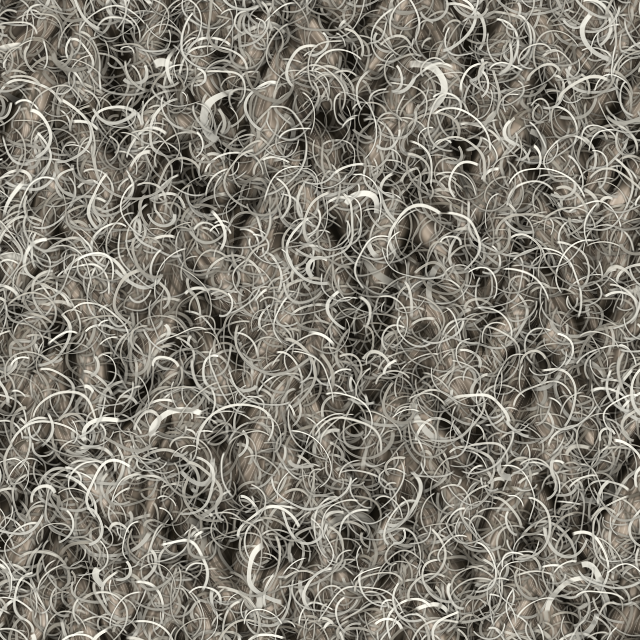
Reproduce this texture procedurally as a Shadertoy shader.

```glsl
// Woolly knit seen close up: leaning yarn strands with dark gaps between them,
// built from stretched gradient noise, under many layers of thin curled fibres.
// Each fibre is a tapered, slightly warped arc scattered on a jittered grid.

const vec3 PIT_COLOR    = vec3(0.08, 0.07, 0.05);
const vec3 YARN_COLOR   = vec3(0.47, 0.425, 0.37);
const vec3 STRAND_LIGHT = vec3(0.80, 0.75, 0.69);
const vec3 FIBRE_DEEP   = vec3(0.43, 0.40, 0.345);
const vec3 FIBRE_LIGHT  = vec3(0.97, 0.96, 0.91);

const float COLUMNS = 5.4;        // V-shaped stitch columns across the canvas
const float ROWS = 6.5;           // strands per column
const float STRAND_SLOPE = 2.1;   // rise over run of a strand
const int   FIBRE_LAYERS = 22;
const float CELL_MIN = 0.048;     // fibre grid spacing, sets the curl size
const float CELL_MAX = 0.092;
const float HALF_WIDTH_MIN = 0.0011;
const float HALF_WIDTH_MAX = 0.0025;
const float SHADOW_REACH = 0.006;
const float SHADOW_STRENGTH = 0.24;
const float PI = 3.14159;

vec4 hash4(vec3 p) {
    vec4 q = fract(p.xyzx * vec4(0.1031, 0.1030, 0.0973, 0.1099));
    q += dot(q, q.wzxy + 33.33);
    return fract((q.xxyz + q.yzzw) * q.zywx);
}

float gradientDot(vec2 cell, vec2 offset) {
    float a = 2.0 * PI * hash4(vec3(cell, 7.0)).x;
    return dot(vec2(cos(a), sin(a)), offset);
}

// Gradient noise, about -0.7 to 0.7
float noise(vec2 p) {
    vec2 i = floor(p), f = fract(p);
    vec2 u = f * f * f * (f * (f * 6.0 - 15.0) + 10.0);
    vec2 e = vec2(1.0, 0.0);
    return mix(mix(gradientDot(i, f), gradientDot(i + e, f - e), u.x),
               mix(gradientDot(i + e.yx, f - e.yx), gradientDot(i + 1.0, f - 1.0), u.x), u.y);
}

vec2 noise2(vec2 p) {
    return vec2(noise(p), noise(p + vec2(41.3, 17.9)));
}

// Yarn colour in rgb, strand height in alpha
vec4 yarn(vec2 p) {
    vec2 q = p + 0.035 * noise2(p * 5.0) + 0.010 * noise2(p * 19.0);
    float halfColumn = q.x * COLUMNS * 2.0;
    float u = fract(halfColumn);
    float side = mod(floor(halfColumn), 2.0) < 0.5 ? 1.0 : -1.0;

    // Rounded strands, irregular gaps
    float v = ROWS * (q.y - side * STRAND_SLOPE * u / (2.0 * COLUMNS));
    float bulge = sin(PI * fract(v)) * mix(0.35, 1.0, sin(PI * u));
    float height = 0.20 + 0.72 * bulge + 0.55 * noise(p * 8.0 + 3.0) + 0.45 * noise(p * 24.0);
    height = smoothstep(0.05, 0.95, height);

    // Fine hairs running along the strand
    vec2 along = normalize(vec2(side, STRAND_SLOPE));
    vec2 s = vec2(dot(q, vec2(along.y, -along.x)), dot(q, along));
    float coarse = noise(s * vec2(75.0, 11.0) + side * 37.0);
    float fine = noise(s * vec2(150.0, 18.0) + side * 11.0);
    float ridge = pow(1.0 - min(1.0, abs(fine) * 2.0), 3.0);

    vec3 color = mix(PIT_COLOR, YARN_COLOR, height) * (1.0 + 0.9 * coarse);
    float glint = clamp(0.65 * ridge + 0.7 * coarse, 0.0, 1.0) * height;
    return vec4(mix(color, STRAND_LIGHT, glint), height);
}

// Lays one layer of curled fibres with soft shadows over the colour
vec3 addFibres(vec3 color, vec2 p, float layer, float depth, float height, float pixel) {
    vec4 layerRnd = hash4(vec3(layer, 5.0, 91.0));
    float size = mix(CELL_MIN, CELL_MAX, layerRnd.x);
    vec2 q = p + 0.016 * noise2(p * 13.0 + layer * 9.7);
    vec2 g = q / size + layerRnd.yz * 20.0;
    vec2 home = floor(g);
    float density = 0.84 + 0.6 * noise(p * 4.0 + layer * 0.15);

    for (int j = -1; j <= 1; j++)
    for (int i = -1; i <= 1; i++) {
        vec2 cell = home + vec2(i, j);
        vec4 a = hash4(vec3(cell, layer + 13.0));
        vec4 b = hash4(vec3(cell, layer + 71.0));
        vec2 toCenter = g - cell - a.xy;
        float radius = mix(0.28, 0.93, a.z);
        float len = max(length(toCenter), 0.001);
        float d = abs(len - radius) * size;

        // Arc span, fading towards both tips
        float mid = 2.0 * PI * a.w;
        float facing = dot(toCenter / len, vec2(cos(mid), sin(mid)));
        float tip = cos(mix(0.5, 1.6, b.x));
        float arc = smoothstep(tip, tip + 0.12, facing) * smoothstep(-0.08, 0.08, density - b.w);

        float halfWidth = mix(HALF_WIDTH_MIN, HALF_WIDTH_MAX, b.y * b.y);
        halfWidth *= b.z > 0.985 ? 2.2 : 1.0;
        float aa = 0.7 * pixel;
        float cover = arc * (1.0 - smoothstep(halfWidth - aa, halfWidth + aa, d));
        float shadow = arc * (1.0 - smoothstep(0.0, SHADOW_REACH, d));

        // Deep fibres sink into the gaps, top ones catch the light
        float light = clamp(0.72 * depth + 0.55 * b.z - 0.12, 0.0, 1.0);
        vec3 tone = mix(FIBRE_DEEP, FIBRE_LIGHT, light);
        tone *= mix(0.45 + 0.6 * height, 1.0, depth) * (0.93 + 0.12 * toCenter.y / len);
        color *= 1.0 - SHADOW_STRENGTH * shadow;
        color = mix(color, tone, cover * 0.92);
    }
    return color;
}

void mainImage(out vec4 fragColor, in vec2 fragCoord) {
    vec2 p = fragCoord / iResolution.y;
    float pixel = 1.0 / iResolution.y;
    vec4 base = yarn(p);
    vec3 color = base.rgb;
    for (int k = 0; k < FIBRE_LAYERS; k++) {
        float depth = float(k) / float(FIBRE_LAYERS - 1);
        color = addFibres(color, p, float(k), depth, base.a, pixel);
    }
    fragColor = vec4(clamp(color * 1.06, 0.0, 1.0), 1.0);
}
```
